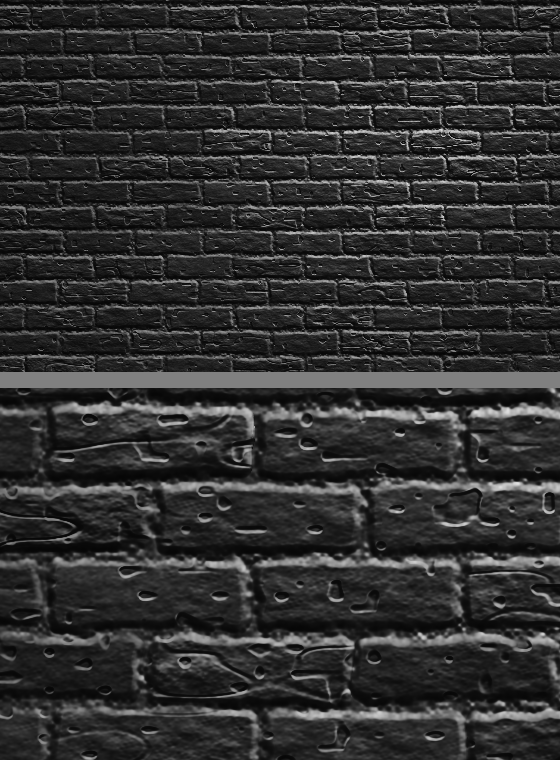
Top, the full canvas; bottom, a detail of the centre.
Write a Shadertoy shader that draws this texture.

```glsl
// Black painted brick wall in running bond, about 8 bricks across and 15 courses.
// A height field of worn rounded bricks and gritty mortar is lit from above by
// its slope, with a cast shadow under each brick and a broad sheen at the right.

float hash(vec2 p) {
    vec3 v = fract(vec3(p.xyx) * 0.1031);
    v += dot(v, v.yzx + 33.33);
    return fract((v.x + v.y) * v.z);
}

float noise(vec2 p) {
    vec2 i = floor(p), f = fract(p);
    f = f * f * (3.0 - 2.0 * f);
    return mix(mix(hash(i), hash(i + vec2(1, 0)), f.x),
               mix(hash(i + vec2(0, 1)), hash(i + vec2(1, 1)), f.x), f.y);
}

float fbm(vec2 p) {
    float sum = 0.0, gain = 0.5;
    for (int i = 0; i < 4; i++) {
        sum += gain * noise(p);
        p = mat2(1.6, 1.2, -1.2, 1.6) * p + 7.3;
        gain *= 0.5;
    }
    return sum;
}

// Returns height, brick coverage and brick tone; one unit is one course
vec3 wall(vec2 q) {
    const float pitch = 2.785;

    // Wavy courses, alternately offset by half a brick
    vec2 w = q + 0.09 * (vec2(noise(q * 1.9), noise(q * 1.3 + 40.0)) - 0.5);
    w += 0.06 * (vec2(noise(q * 5.0 + 9.0), noise(q * 5.0 + 70.0)) - 0.5);
    float row = floor(w.y);
    float x = w.x - 1.08 - 0.5 * pitch * mod(row, 2.0)
            - 0.24 * (hash(vec2(row, 5.0)) - 0.5);
    vec2 id = vec2(floor(x / pitch), row) + 20.0;
    float seed = hash(id), rough = hash(id + 51.0);

    // Rounded box, slightly shifted and resized for every brick
    vec2 local = vec2(x - (id.x - 19.5) * pitch, fract(w.y) - 0.5);
    local -= vec2(0.06, 0.05) * (vec2(seed, hash(id + 83.0)) - 0.5);
    vec2 halfSize = vec2(1.29 + 0.05 * rough, 0.385 + 0.04 * seed);
    vec2 e = abs(local) - halfSize + 0.11;
    float d = length(max(e, 0.0)) + min(max(e.x, e.y), 0.0) - 0.11;
    float brick = smoothstep(0.07, -0.07, d);

    // Worn face: lumps, sparse horizontal cracks and chips
    vec2 s = q + 37.0 * seed;
    float face = (0.09 + 0.1 * rough * rough) * fbm(s * vec2(2.2, 4.0));
    float crack = smoothstep(0.07, 0.0, abs(noise(s * vec2(1.1, 3.2)) - 0.5));
    face -= 0.045 * crack * smoothstep(0.35, 0.9, rough);
    face -= 0.06 * smoothstep(0.76, 0.9, noise(s * vec2(4.0, 6.0) + 13.0));
    face -= 0.12 * local.y * local.y;

    float grit = 0.07 * noise(q * 9.0) + 0.03 * noise(q * 17.0);
    float h = mix(grit, 0.12 + face, brick);
    return vec3(h, brick, 0.85 + 0.3 * seed);
}

void mainImage(out vec4 fragColor, in vec2 fragCoord) {
    vec2 p = fragCoord / iResolution.y;
    vec2 q = p * 14.88 + vec2(0.0, 0.31);

    // Slope toward the light
    const float eps = 0.03;
    vec3 here = wall(q);
    vec2 grad = vec2(wall(q + vec2(eps, 0)).x, wall(q + vec2(0, eps)).x) - here.x;
    float slope = -dot(grad / eps, vec2(0.35, 0.94));

    // Sheen around the brightest part of the wall
    vec2 g = (p - vec2(1.2, 0.6)) / vec2(0.5, 0.42);
    float sheen = exp(-dot(g, g));

    // Exponential response gives deep shadows and sparse bright glints
    float gloss = (0.65 + 0.7 * noise(q * 1.7 + 25.0)) * (1.0 + 0.35 * sheen);
    float light = 0.13 * exp(1.5 * tanh(1.25 * slope * gloss));
    light *= mix(1.25, here.z, here.y) * (0.88 + 0.35 * sheen);

    // Shadow cast on the mortar by the brick above
    float above = wall(q + vec2(0.03, 0.1)).x - here.x;
    light *= 1.0 - 0.55 * smoothstep(0.03, 0.15, above);

    // Fine paint grain and darker left and right borders
    light *= 0.86 + 0.28 * noise(q * 21.0);
    float side = 2.0 * fragCoord.x / iResolution.x - 1.0;
    light *= 1.0 - 0.15 * side * side;

    fragColor = vec4(vec3(light + 0.008), 1.0);
}
```
